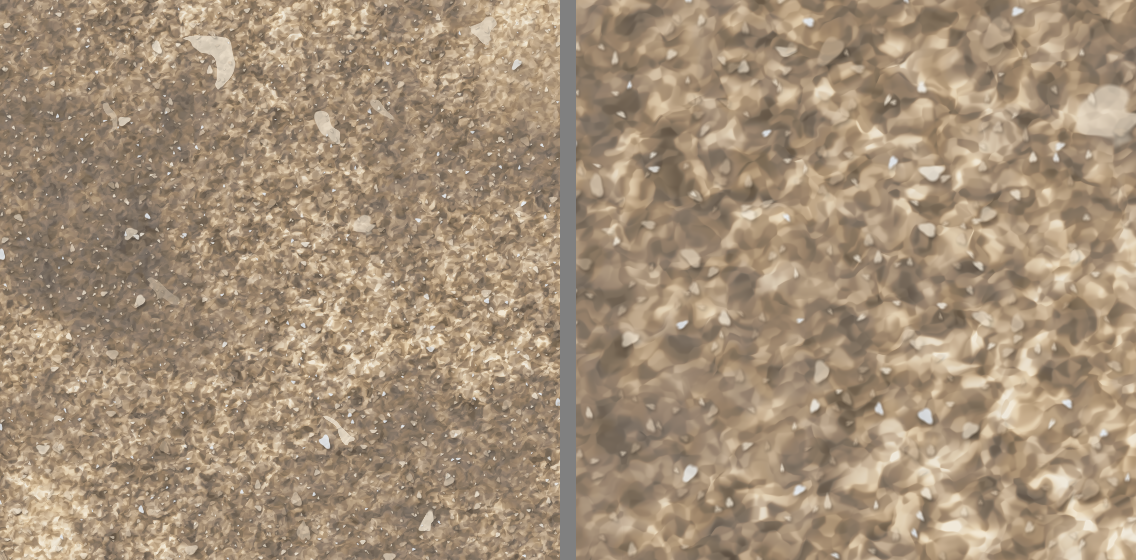
Left, the full canvas; right, a detail of the centre.
Reproduce this texture procedurally as a WebGL 2 fragment shader.

```glsl
#version 300 es
precision highp float;
uniform vec2 u_resolution;
out vec4 fragColor;

const vec3 SHADOW = vec3(0.35, 0.30, 0.25);
const vec3 UMBER = vec3(0.50, 0.44, 0.37);
const vec3 EARTH = vec3(0.60, 0.51, 0.42);
const vec3 CLAY = vec3(0.69, 0.60, 0.49);
const vec3 SAND = vec3(0.78, 0.69, 0.58);
const vec3 CREAM = vec3(0.87, 0.80, 0.69);
const vec3 CHALK = vec3(0.94, 0.91, 0.85);

vec3 hash3(vec2 cell) {
  vec3 q = fract(cell.xyx * vec3(0.1031, 0.1030, 0.0973));
  q += dot(q, q.yxz + 33.33);
  return fract((q.xxy + q.yzz) * q.zyx);
}

mat2 rotation(float angle) {
  float c = cos(angle), s = sin(angle);
  return mat2(c, -s, s, c);
}

// Cellular noise in -1..1; sharpness sets how hard the cell borders are.
float cellNoise(vec2 p, float sharpness) {
  vec2 cell = floor(p);
  vec2 total = vec2(0.0);
  for (int i = 0; i < 9; i++) {
    vec2 id = cell + vec2(i % 3, i / 3) - 1.0;
    vec3 h = hash3(id);
    vec2 d = id + h.xy - p;
    total += exp(-sharpness * dot(d, d)) * vec2(h.z, 1.0);
  }
  return 2.0 * total.x / total.y - 1.0;
}

vec2 warp(vec2 p, float scale, float amount) {
  vec2 q = p * scale;
  return p + amount * vec2(cellNoise(q + 17.0, 5.0), cellNoise(q + 53.0, 5.0));
}

// Lumpy oval coverage around the origin.
float stone(vec2 d, float angle, float radius, float soft) {
  vec2 q = rotation(angle) * d * vec2(0.85, 1.25);
  float lump = 1.0 + 0.16 * sin(3.0 * atan(q.y, q.x + 1e-5) + angle * 5.0);
  return 1.0 - smoothstep(-soft, soft, length(q) - radius * lump);
}

// One stone per chosen cell: x coverage, y shade, z dropped shadow.
vec3 scatter(vec2 p, float density, float radius, float soft) {
  vec2 cell = floor(p);
  vec3 result = vec3(0.0);
  for (int i = 0; i < 9; i++) {
    vec2 id = cell + vec2(i % 3, i / 3) - 1.0;
    vec3 place = hash3(id), kind = hash3(id + 91.0);
    if (place.z > density) continue;
    vec2 d = p - id - place.xy;
    float size = radius * mix(0.55, 1.25, kind.x * kind.x);
    float angle = kind.y * 6.2832;
    float cover = stone(d, angle, size, soft);
    float dropped = stone(d + size * vec2(-0.3, 0.45), angle, size, soft * 2.0);
    if (cover > result.x) result.xy = vec2(cover, kind.z);
    result.z = max(result.z, dropped);
  }
  return result;
}

float ramp(float low, float high, float v) {
  return clamp((v - low) / (high - low), 0.0, 1.0);
}

vec3 soilColor(float tone) {
  vec3 c = mix(SHADOW, UMBER, ramp(-2.6, -1.1, tone));
  c = mix(c, EARTH, ramp(-1.1, -0.25, tone));
  c = mix(c, CLAY, ramp(-0.25, 0.45, tone));
  c = mix(c, SAND, ramp(0.45, 1.1, tone));
  c = mix(c, CREAM, ramp(1.1, 1.75, tone));
  return mix(c, CHALK, ramp(1.75, 2.6, tone));
}

void main() {
  vec2 p = gl_FragCoord.xy / u_resolution.y;
  float blur = max(0.0013, 0.8 / u_resolution.y);
  // Broad stains and pale sandy ground
  vec2 ground = warp(warp(p, 5.0, 0.07), 22.0, 0.016);
  float stain = 0.85 * cellNoise(ground * 3.2 + 7.0, 5.0)
              + 0.50 * cellNoise(ground * 7.5 + 31.0, 5.0)
              + 0.30 * cellNoise(ground * 18.0 + 63.0, 5.0);
  float sandy = smoothstep(0.35, 0.8, cellNoise(ground * 4.5 + 120.0, 5.0));
  // Soil grains, quieter inside dark stains
  vec2 grain = rotation(0.45) * warp(p, 70.0, 0.004) * vec2(0.9, 1.1);
  float grit = 0.60 * cellNoise(grain * 46.0 + 11.0, 6.0)
             + 1.00 * cellNoise(grain * 105.0 + 43.0, 9.0)
             + 0.75 * cellNoise(grain * 190.0 + 87.0, 7.0);
  float contrast = mix(0.6, 1.3, smoothstep(-0.8, 0.4, stain)) * mix(1.0, 0.75, sandy);
  vec3 color = soilColor(stain + grit * contrast + 0.95 * sandy - 0.05);
  // Warm and grey mineral tints
  float warmth = 0.6 * cellNoise(grain * 80.0 + 150.0, 7.0) + 0.5 * stain + 0.4 * sandy;
  color += warmth * vec3(0.018, 0.002, -0.026);
  // Ragged pale flakes
  vec2 flakePoint = warp(warp(p, 16.0, 0.03), 48.0, 0.009);
  vec3 flake = scatter(flakePoint * 5.0 + 40.0, 0.26, 0.15, blur * 6.0);
  vec3 flakeColor = mix(SAND, CHALK, 0.35 + 0.4 * flake.y) + 0.02 * grit;
  color = mix(color, flakeColor, flake.x * mix(0.45, 0.95, flake.y));
  // Pebbles from large to small
  float scale = 15.0, radius = 0.12;
  for (int i = 0; i < 3; i++) {
    vec3 pebble = scatter(warp(p, 60.0, 0.002) * scale + 200.0, 0.33, radius, blur * scale);
    vec3 tint = mix(SAND, CHALK, pebble.y) + 0.025 * grit;
    tint += smoothstep(0.88, 0.95, pebble.y) * vec3(-0.05, 0.0, 0.08);
    color *= 1.0 - 0.22 * pebble.z * (1.0 - pebble.x);
    color = mix(color, tint, pebble.x * mix(0.4, 0.95, pebble.y));
    scale *= 2.3;
    radius += 0.04;
  }
  fragColor = vec4(clamp(color, 0.0, 1.0), 1.0);
}
```
